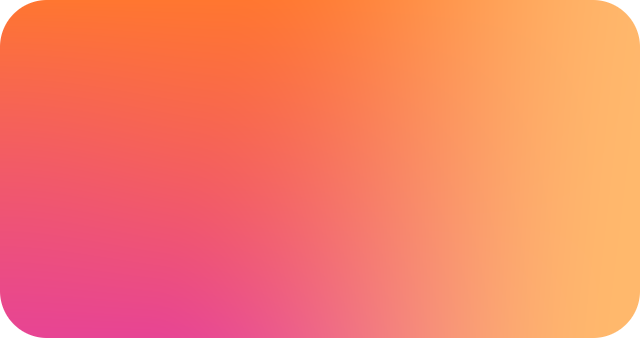
Write a WebGL 1 fragment shader that draws this background.

```glsl
precision highp float;
// A rounded card with a soft gradient from pink and orange to peach.

uniform vec2 u_resolution;

#define PINK vec3(0.906, 0.267, 0.580)
#define ORANGE vec3(1.0, 0.463, 0.188)
#define PEACH vec3(1.0, 0.722, 0.424)
#define PAPER vec3(1.0)
#define CORNER_RADIUS 0.139
#define WARM_BEND 0.22
#define PEACH_START vec2(0.22, 0.36)
#define PEACH_END vec2(0.98, 1.05)

float roundedBox(vec2 p, vec2 halfSize, float radius) {
  vec2 q = abs(p) - halfSize + radius;
  return length(max(q, 0.0)) + min(max(q.x, q.y), 0.0) - radius;
}

vec3 cardColor(vec2 uv) {
  // Pink rises to orange, bending warmer away from the left edge
  float bend = mix(-WARM_BEND, WARM_BEND, smoothstep(0.0, 0.4, uv.x));
  float warmth = uv.y + bend * uv.y * (1.0 - uv.y);
  vec3 color = mix(PINK, ORANGE, warmth);

  // Peach glow from the right, reaching further in at the bottom
  float start = mix(PEACH_START.x, PEACH_START.y, uv.y);
  float end = mix(PEACH_END.x, PEACH_END.y, uv.y);
  return mix(color, PEACH, smoothstep(start, end, uv.x));
}

void main() {
  vec2 uv = gl_FragCoord.xy / u_resolution;
  vec2 size = vec2(u_resolution.x / u_resolution.y, 1.0);

  // Card outline, in units of the canvas height
  float edge = roundedBox((uv - 0.5) * size, 0.5 * size, CORNER_RADIUS);
  float coverage = clamp(0.5 - edge * u_resolution.y, 0.0, 1.0);

  gl_FragColor = vec4(mix(PAPER, cardColor(uv), coverage), 1.0);
}
```
